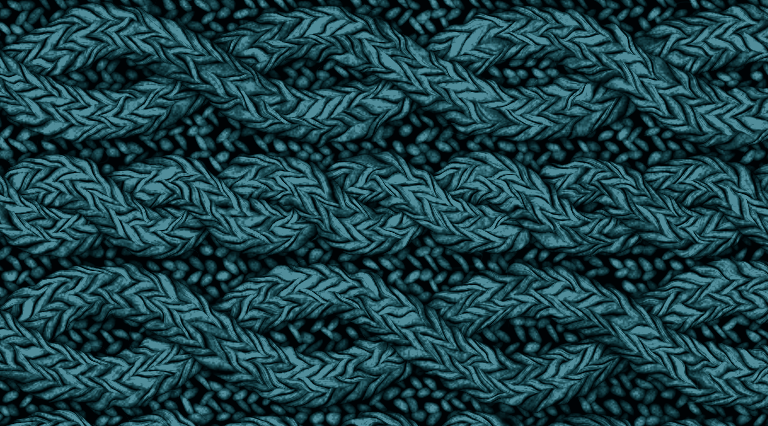
Write a WebGL 1 fragment shader that draws this texture.

```glsl
precision highp float;
uniform vec2 u_resolution;

// Teal cable knit: wide open cables alternate with tight ropes over purl ground.
// Each cable is two cosine strands crossing once per repeat; strands are filled
// with uneven rows of slanted stitches, and one shade value picks the yarn colour.

const vec3 SHADOW = vec3(0.0, 0.012, 0.02);
const vec3 LIGHT = vec3(0.27, 0.50, 0.55);
const vec3 RAMP_CURVE = vec3(1.7, 1.05, 1.05);
const float EXPOSURE = 1.13;
const float BLACK_POINT = 0.07;

// Lengths are in canvas heights
const float FIRST_CABLE_Y = 0.824;
const float CABLE_SPACING = 0.305;
const float OPEN_REPEAT = 0.498;
const float OPEN_START = 0.246;
const float OPEN_SWING = 0.104;
const float OPEN_HALF_WIDTH = 0.061;
const float ROPE_REPEAT = 0.251;
const float ROPE_START = 0.129;
const float ROPE_SWING = 0.062;
const float ROPE_HALF_WIDTH = 0.055;
const vec2 PURL_SIZE = vec2(0.036, 0.028);
const float BROAD_WARP = 0.012;
const float FINE_WARP = 0.011;

// Stitch proportions, in stitch rows
const float STITCH_PITCH = 1.25;
const float STITCH_LEAN = 1.6;
const float ROW_WOBBLE = 0.55;

const float PI = 3.14159;

float hash(vec2 p) {
  vec3 q = fract(p.xyx * 0.1031);
  q += dot(q, q.yzx + 33.33);
  return fract((q.x + q.y) * q.z);
}

float noise(vec2 p) {
  vec2 i = floor(p), f = fract(p);
  f = f * f * (3.0 - 2.0 * f);
  return mix(mix(hash(i), hash(i + vec2(1.0, 0.0)), f.x),
             mix(hash(i + vec2(0.0, 1.0)), hash(i + 1.0), f.x), f.y);
}

vec2 drift(vec2 p) {
  return vec2(noise(p), noise(p + 50.0)) - 0.5;
}

// Staggered, leaning beads of the purl ground
float purlShade(vec2 p) {
  vec2 q = p / PURL_SIZE;
  float best = 0.0;
  for (int j = -1; j <= 1; j++) {
    float row = floor(q.y) + float(j);
    float x = q.x + 0.5 * mod(row, 2.0);
    for (int i = -1; i <= 1; i++) {
      vec2 cell = vec2(floor(x) + float(i), row);
      vec2 jitter = vec2(hash(cell), hash(cell + 37.0)) - 0.5;
      vec2 d = vec2(x, q.y) - cell - 0.5 - 0.5 * jitter;
      d.y += (mod(row, 2.0) * 1.3 - 0.5 + jitter.y) * d.x;
      vec2 e = d / vec2(0.56, 0.52);
      best = max(best, (1.0 - dot(e, e)) * (0.9 + 0.6 * jitter.x) + 0.3 * d.y);
    }
  }
  return best;
}

// Four rows of overlapping stitches, leaning alternately to form chains of Vs
float stitchShade(vec2 q, float seed) {
  float best = 0.0;
  for (int j = -1; j <= 1; j++) {
    float row = floor(q.y) + float(j);
    if (abs(row + 0.5) > 2.0) continue;
    float across = q.y - row - 0.5;
    float lean = mod(row, 2.0) * 2.0 - 1.0;
    float along = (q.x + lean * STITCH_LEAN * across) / STITCH_PITCH;
    along += hash(vec2(row + 9.0, seed)) + 0.7 * noise(vec2(along * 0.8, row * 3.0 + seed));
    float id = floor(along);
    float a = (along - id) * 2.0 - 1.0;
    float b = across * 1.5;
    vec2 fibre = vec2(a * 2.6 + b * 1.6 + id * 7.0, b * 1.5 + row * 5.0);
    float ply = 0.6 * noise(fibre) + 0.4 * noise(fibre * vec2(2.3, 1.6) + 40.0);
    float gap = 0.65 + 0.5 * noise(vec2(along * 2.0, b * 2.0 + row * 8.0));
    float body = (1.0 - gap * a * a) * (1.0 - b * b * b * b);
    float tone = 0.72 + 0.5 * hash(vec2(id, row + 20.0 * seed));
    float lit = body * tone * (0.5 + 0.95 * ply) * (1.0 + 0.3 * lean * a);
    if (abs(b) < 1.0) best = max(best, lit);
  }
  return best;
}

// Lays a rounded strand over the fabric and darkens what lies beside it
void layStrand(inout float shade, vec2 p, float centre, float slope,
               float halfWidth, float seed) {
  float dy = p.y - centre;
  vec2 q = vec2(p.x + 0.6 * slope * dy, dy * inversesqrt(1.0 + slope * slope));
  q /= 0.5 * halfWidth;
  q.y += ROW_WOBBLE * (noise(q * 0.9 + seed * 17.0) - 0.5);
  float edge = abs(q.y) * 0.5;
  float stitches = stitchShade(q, seed);
  float roundness = sqrt(max(0.0, 1.0 - 0.8 * edge * edge));
  float cover = max(1.0 - smoothstep(0.85, 1.0, edge), smoothstep(0.05, 0.3, stitches));
  shade *= mix(0.25, 1.0, smoothstep(0.9, 1.45, edge));
  shade = mix(shade, stitches * mix(0.45, 1.05, roundness) * (1.0 + 0.06 * q.y), cover);
}

void main() {
  vec2 p = gl_FragCoord.xy / u_resolution.y;

  // Handmade unevenness
  vec2 yarn = p + BROAD_WARP * drift(p * 9.0) + FINE_WARP * drift(p * 34.0 + 7.0);
  float shade = 0.9 * purlShade(yarn);

  // Cables from top to bottom, open and rope in turn
  for (int i = 0; i < 4; i++) {
    float index = float(i);
    float rope = mod(index, 2.0);
    float repeat = mix(OPEN_REPEAT, ROPE_REPEAT, rope);
    float start = mix(OPEN_START, ROPE_START, rope);
    float swing = mix(OPEN_SWING * (0.94 + 0.04 * index), ROPE_SWING, rope);
    float halfWidth = mix(OPEN_HALF_WIDTH, ROPE_HALF_WIDTH, rope);
    float axis = FIRST_CABLE_Y - CABLE_SPACING * index;
    axis += 0.016 * (noise(vec2(p.x * 3.0, index * 11.0)) - 0.5);
    float turn = PI * fract((yarn.x - start) / repeat);
    float rise = swing * cos(turn);
    float slope = swing * PI / repeat * sin(turn);
    layStrand(shade, yarn, axis - rise, slope, halfWidth, index);
    layStrand(shade, yarn, axis + rise, -slope, halfWidth, index);
  }

  // Fuzz, stray hairs and broad tonal drift
  float fuzz = 0.6 * noise(p * 250.0) + 0.4 * noise(p * 120.0 + 30.0);
  shade *= 0.6 + 0.8 * fuzz;
  shade *= 0.9 + 0.25 * noise(p * 3.5);
  float hair = 1.0 - smoothstep(0.0, 0.03, abs(noise(p * vec2(18.0, 30.0)) - 0.5));
  shade += 0.13 * hair * smoothstep(0.45, 0.8, noise(p * 13.0 + 80.0));

  float level = clamp(shade * EXPOSURE - BLACK_POINT, 0.0, 1.1);
  gl_FragColor = vec4(mix(SHADOW, LIGHT, pow(vec3(level), RAMP_CURVE)), 1.0);
}
```
